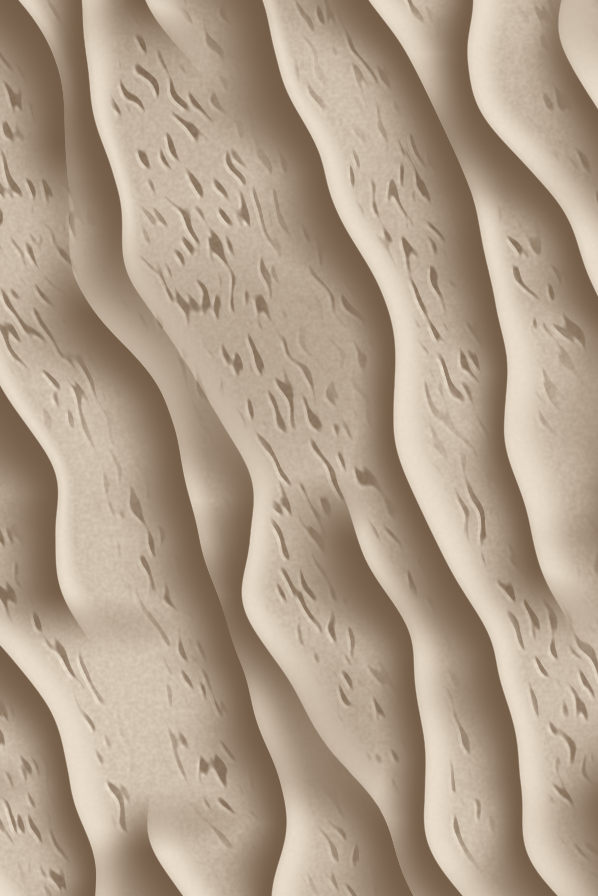
This texture is drawn by a Shadertoy shader. Its source:

```glsl
// Pale carved sand: slanting wavy sheets overlap from left to right.
// Each sheet has a bright rolled rim and throws a soft shadow to its left;
// the open ground between is broken by short, lit cracks and fine grain.

#define SPACING 0.108      // mean distance between sheet edges
#define SLANT 0.34         // sideways drift of the edges per unit height
#define SWAY 0.10          // size of the broad bends
#define RIM_WIDTH 0.042
#define SHADOW_WIDTH 0.050
#define CRACK_DEPTH 0.50
#define CRACK_SCALE vec2(105.0, 31.0)
#define GRAIN 0.085
#define GROUND_TONE 0.74
#define SHADOW_COLOR vec3(0.44, 0.35, 0.265)
#define LIGHT_COLOR vec3(0.925, 0.875, 0.805)

vec2 gradientAt(vec2 cell) {
    vec3 h = fract(vec3(cell.xyx) * vec3(0.1031, 0.1030, 0.0973));
    h += dot(h, h.yzx + 33.33);
    float angle = 6.2832 * fract((h.x + h.y) * h.z);
    return vec2(cos(angle), sin(angle));
}

// Gradient noise, roughly -0.6 to 0.6
float noise(vec2 p) {
    vec2 cell = floor(p), f = p - cell;
    vec2 u = f * f * f * (f * (f * 6.0 - 15.0) + 10.0);
    vec2 e = vec2(1.0, 0.0);
    float low = mix(dot(gradientAt(cell), f),
                    dot(gradientAt(cell + e.xy), f - e.xy), u.x);
    float high = mix(dot(gradientAt(cell + e.yx), f - e.yx),
                     dot(gradientAt(cell + e.xx), f - e.xx), u.x);
    return mix(low, high, u.y);
}

// Horizontal place of a sheet edge at height y
float edgeAt(float sheet, float y) {
    float bend = SWAY * noise(vec2(y * 3.3 + 5.2, sheet * 0.73 + 0.4));
    float ripple = 0.036 * noise(vec2(y * 7.5, sheet * 1.37 + 19.3));
    return sheet * SPACING - SLANT * y + bend + ripple;
}

// Short cracks stretched along the slant
float crackAt(vec2 p) {
    vec2 q = vec2(p.x + 0.42 * p.y, p.y);
    q.x += 0.010 * noise(p * 24.0) + 0.03 * noise(p * 5.0);
    return smoothstep(0.13, 0.36, noise(q * CRACK_SCALE));
}

// Overlapping sheets: x = bright rim, y = shadow
vec2 layerSheets(vec2 p, float pixel) {
    float rim = 0.0, shade = 0.0;
    for (int i = -2; i < 15; i++) {
        float sheet = float(i);
        float x = edgeAt(sheet, p.y);
        float slope = (edgeAt(sheet, p.y + 0.005) - x) / 0.005;
        float d = (p.x - x) / sqrt(1.0 + slope * slope);

        // Edges fade out and widen along their length
        float vary = noise(vec2(p.y * 3.1 + 8.0, sheet * 1.31 + 40.6));
        float lift = smoothstep(-0.34, -0.12,
                                noise(vec2(p.y * 2.3, sheet * 1.83 + 70.2)));
        float cover = lift * smoothstep(-pixel, pixel, d);

        float rimWidth = RIM_WIDTH * (1.0 - 1.1 * vary);
        float newRim = 1.0 - smoothstep(0.25 * rimWidth, rimWidth, d);
        newRim *= mix(0.65, 1.0, smoothstep(0.0, 0.008, d));

        float reach = SHADOW_WIDTH * (1.0 + 0.9 * vary)
                    * (0.75 + 0.6 * min(abs(slope), 1.0));
        float fall = min(d, 0.0) / reach;
        float newShade = lift * exp(-fall * fall);

        rim = mix(rim, newRim, cover);
        shade = mix(max(shade, newShade), 0.0, cover);
    }
    return vec2(rim, shade);
}

void mainImage(out vec4 fragColor, in vec2 fragCoord) {
    vec2 p = fragCoord / iResolution.y;
    vec2 sheets = layerSheets(p, 0.9 / iResolution.y);
    float rim = sheets.x, shade = sheets.y;

    // Broad light on the ground and the rolled rims
    float tone = GROUND_TONE + 0.16 * noise(p * 3.2 + 11.0);
    tone = mix(tone, 0.97, rim);

    // Cracks with a lit lip, kept to patches of open ground
    vec2 along = vec2(p.x + SLANT * p.y, p.y);
    float patchy = smoothstep(-0.28, 0.08, noise(along * vec2(8.0, 4.0) + 3.7));
    float open = (1.0 - smoothstep(0.05, 0.6, rim))
               * (1.0 - smoothstep(0.3, 0.85, shade));
    float crack = crackAt(p);
    float lip = crackAt(p + vec2(0.0035, 0.0025)) * (1.0 - crack);
    tone += open * patchy * (0.16 * lip - CRACK_DEPTH * crack);

    // Sandy grain, finest on the open ground
    float grain = noise(p * 230.0) + 0.7 * noise(p * 115.0 + 40.0);
    tone += GRAIN * grain * mix(0.25, 1.0, open);

    // Soft shadow under the next sheet
    tone *= 1.0 - 0.95 * shade;

    vec3 color = mix(SHADOW_COLOR, LIGHT_COLOR, clamp(tone, -0.3, 1.05));
    fragColor = vec4(color, 1.0);
}
```
